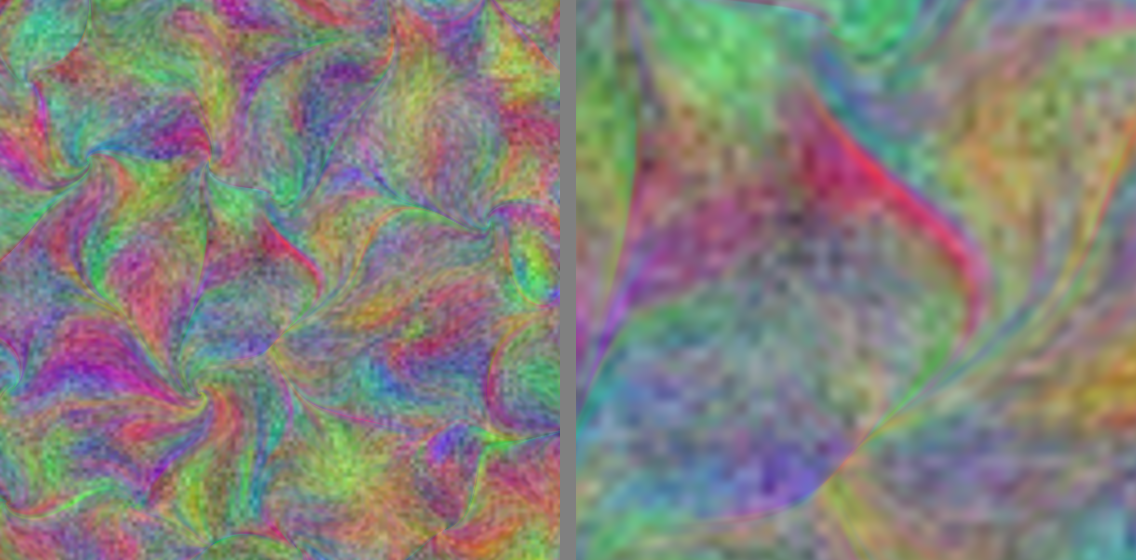
Left, the full canvas; right, a detail of the centre.
A three.js fragment shader for this pattern:

```glsl
// Soft iridescent fur: coloured noise smeared along a flow field.
// Each point drifts up the slope of layered sine waves and averages noise evenly
// on the way, giving curved strands and folds; short fine dabs add the grain.

varying vec2 vUv;

const vec3 BASE_COLOR = vec3(0.512, 0.500, 0.478);
const vec3 COLOR_CONTRAST = vec3(0.225, 0.235, 0.185);
const float GREY_REMOVAL = 0.5;    // how much shared brightness is taken out

const int WAVES = 11;              // sine layers of the flow
const float WAVE_FREQ_MIN = 1.5;   // cycles across the canvas
const float WAVE_FREQ_STEP = 0.5;
const float FLOW_SOFTNESS = 3.0;   // slows the drift near peaks
const float SWIRL = 0.95;          // largest turn away from the slope, radians
const vec2 SWIRL_FREQ = vec2(1.3, 0.9);

const int WALK_STEPS = 18;
const float WALK_LENGTH = 0.13;    // in canvas widths

const float PATCH_FREQ = 15.0;     // noise cells across the canvas
const float STREAK_FREQ = 31.0;
const float STRAND_FREQ = 64.0;
const float STREAK_SHARE = 0.9;
const float STRAND_SHARE = 0.9;
const float GRAIN_FREQ = 125.0;
const float GRAIN_STRETCH = 0.004;
const float GRAIN_CONTRAST = 0.15;
const float GRAIN_TINT = 0.35;

const float TAU = 6.2831853;
const float GOLDEN_ANGLE = 2.39996;

vec3 hash3(vec2 cell) {
  vec3 q = fract(cell.xyx * vec3(0.1031, 0.1030, 0.0973));
  q += dot(q, q.yxz + 33.33);
  return fract((q.xxy + q.yzz) * q.zyx);
}

// Three independent smooth noises in -1..1.
vec3 noise3(vec2 p) {
  vec2 cell = floor(p);
  vec2 f = p - cell;
  f = f * f * (3.0 - 2.0 * f);
  vec3 low = mix(hash3(cell), hash3(cell + vec2(1.0, 0.0)), f.x);
  vec3 high = mix(hash3(cell + vec2(0.0, 1.0)), hash3(cell + 1.0), f.x);
  return 2.0 * mix(low, high, f.y) - 1.0;
}

float average(vec3 v) {
  return dot(v, vec3(1.0 / 3.0));
}

// Slope of the layered waves, turned by a slow swirl and softly normalized.
vec2 flow(vec2 p) {
  vec2 slope = vec2(0.0);
  for (int i = 0; i < WAVES; i++) {
    float k = float(i);
    float angle = k * GOLDEN_ANGLE + 0.4;
    vec2 dir = vec2(cos(angle), sin(angle));
    float freq = TAU * (WAVE_FREQ_MIN + WAVE_FREQ_STEP * k);
    slope += dir * cos(dot(dir, p) * freq + 1.7 * k * k) / (1.0 + 0.08 * k);
  }
  float turn = SWIRL * sin(TAU * dot(p, SWIRL_FREQ));
  float c = cos(turn);
  float s = sin(turn);
  slope = vec2(c * slope.x - s * slope.y, s * slope.x + c * slope.y);
  return slope / sqrt(dot(slope, slope) + FLOW_SOFTNESS);
}

// Colour noise of three sizes, averaged along the walk.
vec3 strands(vec2 p) {
  vec3 sum = vec3(0.0);
  for (int i = 0; i < WALK_STEPS; i++) {
    sum += noise3(p * PATCH_FREQ + 11.0)
         + STREAK_SHARE * noise3(p * STREAK_FREQ + 47.0)
         + STRAND_SHARE * noise3(p * STRAND_FREQ + 83.0);
    p += flow(p) * WALK_LENGTH / float(WALK_STEPS);
  }
  return sum / float(WALK_STEPS);
}

// Fine dabs drawn out a little along the flow.
vec3 grain(vec2 p) {
  vec2 along = flow(p) * GRAIN_STRETCH;
  vec3 sum = vec3(0.0);
  for (int i = -1; i <= 1; i++) {
    sum += noise3((p + along * float(i)) * GRAIN_FREQ + 150.0);
  }
  sum /= 3.0;
  return mix(vec3(average(sum)), sum, GRAIN_TINT);
}

void main() {
  vec3 tint = strands(vUv);
  tint -= GREY_REMOVAL * average(tint);
  vec3 color = BASE_COLOR + COLOR_CONTRAST * tint + GRAIN_CONTRAST * grain(vUv);
  gl_FragColor = vec4(clamp(color, 0.0, 1.0), 1.0);
}
```
